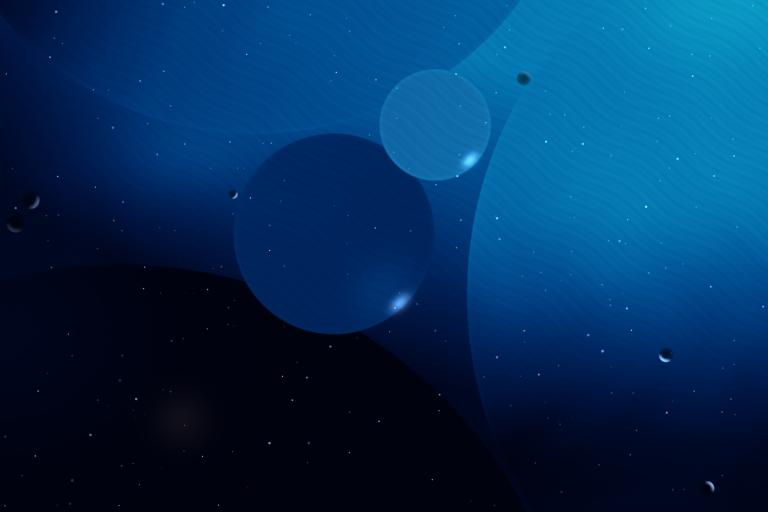
Reproduce this background procedurally as a Shadertoy shader.

```glsl
// Oil discs floating on dark blue water, lit from the upper right.
// Each region is a scalar light field sent through one colour ramp; circular
// masks layer the fields, then cellular specks and round bubbles lie on top.

const vec3 GLINT = vec3(0.62, 0.80, 0.95);

float hash(vec2 cell) {
    return fract(sin(dot(cell, vec2(127.1, 311.7))) * 4375.85);
}

// Maps light 0..1 from near black through navy to cyan blue
vec3 waterRamp(float light) {
    float l = clamp(light, 0.0, 1.25);
    return vec3(0.02 * l * l * l * l,
                0.49 * pow(l, 1.3),
                0.02 + l * (1.0 - 0.31 * l));
}

// Soft cloud from warped, layered sines, about -1..1
float cloud(vec2 p) {
    float sum = 0.0, amp = 0.5;
    for (int i = 0; i < 4; i++) {
        p += 0.35 * sin(p.yx * 1.7 + float(i));
        sum += amp * sin(p.x + 0.6 * p.y) * cos(p.y - 0.3 * p.x);
        p = mat2(1.5, 1.1, -1.1, 1.5) * p;
        amp *= 0.55;
    }
    return sum;
}

// Round glow with separate widths
float glow(vec2 p, vec2 centre, vec2 size) {
    vec2 q = (p - centre) / size;
    return exp(-dot(q, q));
}

// Glow stretched along the up-right diagonal
float slantGlow(vec2 p, vec2 centre, vec2 size) {
    return glow(mat2(0.75, -0.66, 0.66, 0.75) * (p - centre), vec2(0.0), size);
}

float disc(vec2 p, vec2 centre, float radius) {
    return length(p - centre) - radius;
}

// Lays a lit disc over the colour, with a faint bright rim
vec3 layDisc(vec3 base, float d, float light, float rim, float aa) {
    float line = rim * exp(-abs(d + 0.003) / 0.0035);
    return mix(base, waterRamp(light + line), smoothstep(aa, -aa, d));
}

// Dark droplet with a lit crescent facing lightDir
vec3 layBubble(vec3 base, vec2 p, vec2 centre, float radius,
               vec2 lightDir, float shine, float aa) {
    vec2 q = (p - centre) / radius;
    float r = length(q);
    float facing = smoothstep(0.1, 1.0, dot(q, normalize(lightDir)));
    float crescent = facing * smoothstep(0.35, 0.7, r);
    vec3 body = base * mix(0.45, 0.8, r * r) + GLINT * shine * crescent;
    return mix(base, body, smoothstep(aa, -aa, (r - 1.0) * radius));
}

// Sparse specks: one random dot in some cells of a grid
float specks(vec2 p, float scale, float density, float aa) {
    vec2 cell = floor(p * scale);
    float pick = hash(cell);
    vec2 centre = 0.2 + 0.6 * vec2(hash(cell + 17.0), hash(cell + 43.0));
    float d = length(fract(p * scale) - centre) / scale;
    float radius = mix(0.0006, 0.0022, pow(hash(cell + 71.0), 3.0));
    float strength = mix(0.2, 0.8, hash(cell + 97.0));
    return strength * step(pick, density) * smoothstep(radius + aa, radius - aa * 0.5, d);
}

void mainImage(out vec4 fragColor, in vec2 fragCoord) {
    vec2 p = fragCoord / iResolution.y;
    float aa = 1.0 / iResolution.y;
    float haze = cloud(p * 4.0 + 1.3);
    float streak = sin(dot(p, vec2(210.0, 330.0)) + 3.0 * sin(p.x * 23.0 - p.y * 17.0))
                 * sin(dot(p, vec2(70.0, 95.0)) + 2.0 * haze);
    float corner = glow(p, vec2(-0.05, 1.05), vec2(0.32, 0.36));

    // Open water between the discs
    float water = clamp(-0.65 + 0.49 * p.x + 1.34 * p.y - 0.4 * corner, 0.1, 1.0);
    water += 0.12 * glow(p, vec2(0.36, 0.69), vec2(0.16, 0.08)) + 0.04 * haze;
    vec3 color = waterRamp(water);

    // Right disc: bright above, fading to black below
    float rightLight = mix(0.07, 0.98, smoothstep(0.06, 0.72, p.y + 0.04 * haze));
    rightLight += 0.10 * (p.x - 1.2) * smoothstep(0.1, 0.5, p.y) + 0.05 * haze;
    rightLight += 0.14 * glow(p, vec2(1.42, 1.0), vec2(0.20, 0.12))
                + 0.10 * glow(p, vec2(1.27, 0.56), vec2(0.15, 0.10));
    color = layDisc(color, disc(p, vec2(1.693, 0.424), 0.781), rightLight, 0.03, aa);

    // Upper left disc
    float upperLight = 0.44 + 0.42 * p.x - 0.28 * corner + 0.07 * haze;
    color = layDisc(color, disc(p, vec2(0.498, 1.383), 0.645), upperLight, 0.03, aa);

    // Lower left disc, almost black, with a dim warm spot
    float deepLight = 0.035 + 0.06 * glow(p, vec2(0.0, 0.35), vec2(0.25, 0.2));
    color = layDisc(color, disc(p, vec2(0.238, -0.406), 0.889), deepLight, 0.01, aa);
    color += vec3(0.06, 0.05, 0.04) * glow(p, vec2(0.355, 0.18), vec2(0.05));

    // Middle disc and its glint
    float midLight = 0.39 + 0.15 * (p.y - 0.54) + 0.03 * haze;
    midLight += 0.12 * slantGlow(p, vec2(0.75, 0.43), vec2(0.07, 0.06));
    color = layDisc(color, disc(p, vec2(0.652, 0.543), 0.196), midLight, 0.03, aa);
    color += 0.6 * GLINT * slantGlow(p, vec2(0.781, 0.408), vec2(0.021, 0.012));

    // Small pale disc and its glint
    float paleDisc = disc(p, vec2(0.85, 0.756), 0.109);
    color = layDisc(color, paleDisc, 0.83 + 0.3 * (p.x - 0.85), 0.07, aa);
    color += vec3(0.05, 0.03, 0.02) * smoothstep(aa, -aa, paleDisc);
    color += 0.6 * GLINT * slantGlow(p, vec2(0.918, 0.687), vec2(0.016, 0.010));

    // Fine grain, specks, then the larger bubbles
    color *= 1.0 + 0.035 * streak;
    color += GLINT * (specks(p, 24.0, 0.13, aa) + 0.5 * specks(p + 3.7, 41.0, 0.07, aa));
    color = layBubble(color, p, vec2(0.060, 0.609), 0.017, vec2(1.0, -0.7), 0.45, aa);
    color = layBubble(color, p, vec2(0.031, 0.564), 0.018, vec2(-0.4, -1.0), 0.22, aa);
    color = layBubble(color, p, vec2(1.301, 0.307), 0.014, vec2(-0.5, -1.0), 1.0, aa);
    color = layBubble(color, p, vec2(1.381, 0.046), 0.014, vec2(0.8, 0.6), 0.9, aa);
    color = layBubble(color, p, vec2(1.023, 0.847), 0.014, vec2(0.5, 1.0), 0.2, aa);
    color = layBubble(color, p, vec2(0.455, 0.621), 0.009, vec2(0.8, -0.6), 0.8, aa);

    fragColor = vec4(clamp(color, 0.0, 1.0), 1.0);
}
```
